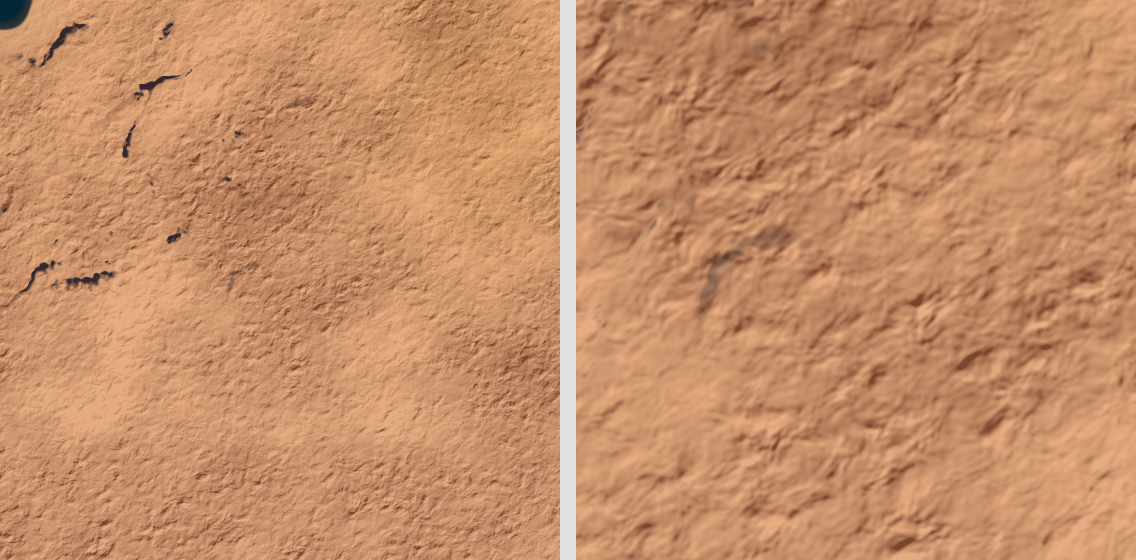
Left, the full canvas; right, a detail of the centre.
This texture is drawn by a WebGL 2 fragment shader. Its source:

```glsl
#version 300 es
precision highp float;
// Desert seen from above: wind-pitted sand with dune crests and a small pool.
// Gradient noise forms a height field, lit from the upper left by finite
// differences; broad noise tones the ground and thresholds cut slip faces.

uniform vec2 u_resolution;
out vec4 fragColor;

// Colours
const vec3 SAND = vec3(0.803, 0.580, 0.424);
const vec3 TONE_STEP = vec3(0.064, 0.061, 0.049);   // one step of light or shade
const vec3 GOLD_SHIFT = vec3(0.012, 0.012, -0.022);
const vec3 SHADOW = vec3(0.17, 0.135, 0.165);
const vec3 BEACH = vec3(0.85, 0.645, 0.48);
const vec3 WATER_DEEP = vec3(0.02, 0.15, 0.21);
const vec3 WATER_EDGE = vec3(0.17, 0.21, 0.20);

// Layout and strength
const vec2 ALONG = vec2(0.819, 0.574);              // run of the crests
const vec2 TO_LIGHT = vec2(-0.574, 0.819);
const float BASE_TONE = -0.06;
const float PIT_FREQ = 62.0;
const float PIT_GAIN = 0.88;
const float LIGHT_STEP = 0.0020;
const float PATCH_FREQ = 3.0;
const float PATCH_GAIN = 3.1;
const vec2 DUNE_FREQ = vec2(5.5, 12.0);
const vec2 DUNE_CENTRE = vec2(0.15, 0.76);
const vec2 GOLD_CENTRE = vec2(0.86, 0.78);
const vec2 POOL_CENTRE = vec2(0.0, 1.004);
const float POOL_RADIUS = 0.058;

uint mixBits(uint x) {
    x ^= x >> 16;
    x *= 0x7feb352du;
    x ^= x >> 15;
    x *= 0x846ca68bu;
    return x ^ (x >> 16);
}

vec2 latticeGradient(vec2 cell) {
    uvec2 c = uvec2(ivec2(cell));
    uint h = mixBits(c.x + mixBits(c.y + 71u));
    return vec2(h & 65535u, h >> 16) / 32767.5 - 1.0;
}

float gradientNoise(vec2 p) {
    vec2 i = floor(p), f = p - i;
    vec2 w = f * f * f * (f * (f * 6.0 - 15.0) + 10.0);
    vec2 e = vec2(1.0, 0.0);
    float a = dot(latticeGradient(i), f);
    float b = dot(latticeGradient(i + e.xy), f - e.xy);
    float c = dot(latticeGradient(i + e.yx), f - e.yx);
    float d = dot(latticeGradient(i + e.xx), f - e.xx);
    return mix(mix(a, b, w.x), mix(c, d, w.x), w.y);
}

float fbm(vec2 p) {
    float sum = 0.0, amp = 1.0;
    for (int i = 0; i < 6; i++) {
        sum += amp * gradientNoise(p);
        p = mat2(1.6, 1.2, -1.2, 1.6) * p + 17.3;
        amp *= 0.62;
    }
    return sum;
}

// Frame with x along the crests and y toward the light
vec2 windFrame(vec2 p) {
    return vec2(dot(p, ALONG), dot(p, TO_LIGHT));
}

// Small broken pits: lightly creased noise over finer crumbs
float pitHeight(vec2 p) {
    vec2 q = windFrame(p) * vec2(0.85, 1.0) * PIT_FREQ;
    q += 0.35 * vec2(gradientNoise(q * 0.7 + 5.1), gradientNoise(q * 0.7 + 40.7));
    float n = gradientNoise(q);
    float h = n - 0.5 * sqrt(n * n + 0.006);
    h += 0.46 * gradientNoise(q.yx * 1.9 + 9.4);
    h += 0.24 * gradientNoise(q * 3.7 + 23.8);
    return h / PIT_FREQ;
}

float duneHeight(vec2 p) {
    vec2 q = windFrame(p) * DUNE_FREQ + 3.7;
    q += 0.6 * vec2(gradientNoise(p * 7.0), gradientNoise(p * 9.0 + 31.0));
    return gradientNoise(q) + 0.13 * gradientNoise(p * 36.0) + 0.06 * gradientNoise(p * 95.0);
}

float glow(vec2 offset, float size) {
    return exp(-dot(offset, offset) / (size * size));
}

void main() {
    vec2 p = gl_FragCoord.xy / u_resolution.y;
    float pixel = 1.0 / u_resolution.y;
    float gold = glow((p - GOLD_CENTRE) * vec2(1.2, 0.9), 0.22);
    float shore = length(p - POOL_CENTRE) - POOL_RADIUS + 0.012 * gradientNoise(p * 14.0);
    float beach = 1.0 - smoothstep(0.02, 0.075, shore);
    float dunes = glow((p - DUNE_CENTRE) * vec2(0.9, 1.0), 0.32) * (1.0 - beach);

    // Broad patches; darker ground is rougher, and pits come in clusters
    float ground = fbm(windFrame(p) * vec2(0.9, 1.2) * PATCH_FREQ + 12.6);
    float roughness = mix(1.4, 0.7, smoothstep(-0.35, 0.2, ground));
    roughness *= 1.0 + 1.1 * gradientNoise(p * 24.0 + 77.0);
    roughness *= (1.0 - 0.4 * gold) * (1.0 - 0.8 * beach);

    // Lit relief, with the shaded side deeper than the lit side
    float slope = (pitHeight(p) - pitHeight(p + TO_LIGHT * LIGHT_STEP)) / LIGHT_STEP;
    float shade = min(slope, 0.0);
    float relief = slope - 0.3 * shade * shade;
    float tone = BASE_TONE + PATCH_GAIN * ground + PIT_GAIN * roughness * relief + 0.5 * gold;

    // Dune crests: bright shoulder above, slip face below
    float dune = duneHeight(p);
    float rise = duneHeight(p + TO_LIGHT * 0.012) - dune;
    float facing = smoothstep(0.01, 0.08, rise) * smoothstep(0.15, 0.6, dunes);
    float broken = smoothstep(-0.02, 0.16, gradientNoise(p * 9.0 + 51.0) + 0.08 * slope);
    float slip = smoothstep(-0.13, -0.03, dune) * (1.0 - smoothstep(-0.015, 0.015, dune));
    float shoulder = smoothstep(0.0, 0.05, dune) * (1.0 - smoothstep(0.05, 0.3, dune));
    tone += facing * (0.6 * shoulder - 0.8 * slip) - 3.0 * dunes * rise;

    // Compose sand, shadow, beach and pool
    vec3 colour = SAND + GOLD_SHIFT * (gold + 0.5 * p.y - 0.3);
    colour += TONE_STEP * clamp(tone, -5.0, 1.6);
    colour = mix(colour, SHADOW, clamp(1.4 * facing * broken * slip, 0.0, 0.94));
    colour = mix(colour, BEACH + 0.02 * relief, 0.75 * beach);
    vec3 water = mix(WATER_EDGE, WATER_DEEP, smoothstep(0.0, 0.018, -shore));
    colour = mix(water, colour, smoothstep(-pixel, pixel + 0.002, shore));
    fragColor = vec4(colour, 1.0);
}
```
